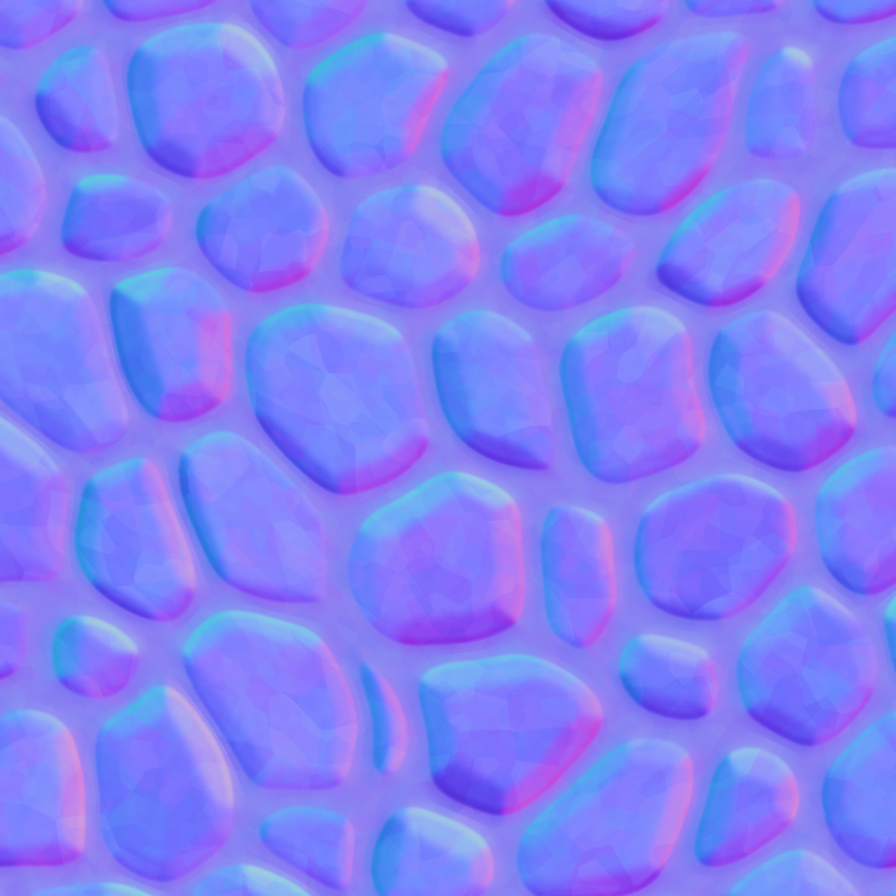
Give the GLSL for this texture map, as a WebGL 1 fragment shader.

```glsl
precision highp float;
uniform vec2 u_resolution;

vec2 hash2(vec2 c) {
  return fract(sin(vec2(dot(c, vec2(127.1, 311.7)), dot(c, vec2(269.5, 183.3)))) * 43758.5);
}

// Stone centre in xy, size weight in z; odd rows are staggered
vec3 stoneSite(vec2 cell) {
  vec2 jitter = 0.24 + 0.52 * hash2(cell);
  float weight = 0.46 * hash2(cell + 41.3).x;
  return vec3(cell + jitter + vec2(0.5 * mod(cell.y, 2.0), 0.0), weight);
}

// Weighted cellular distance, so that larger stones push their borders outwards
float power(vec2 p, vec3 site) {
  vec2 d = p - site.xy;
  return dot(d, d) - site.z;
}

// Cellular noise of tilted planes with narrow soft borders
vec2 facetTilt(vec2 p) {
  vec2 base = floor(p);
  vec2 sum = vec2(0.0);
  float total = 0.0;
  for (int y = -1; y <= 1; y++) {
    for (int x = -1; x <= 1; x++) {
      vec2 cell = base + vec2(float(x), float(y));
      vec2 d = cell + hash2(cell + 7.7) - p;
      float w = exp(-55.0 * dot(d, d));
      sum += w * (hash2(cell + 19.1) - 0.5);
      total += w;
    }
  }
  return sum / (total + 1e-30);
}

void main() {
  vec2 uv = gl_FragCoord.xy / u_resolution;
  vec2 p = uv * 6.2 + 3.0;

  // Broad bends turn the rows, small ones curve the outlines
  p += 0.2 * sin(p.yx * vec2(1.1, 0.9) + vec2(0.4, 2.0));
  p += 0.04 * sin(p.yx * 3.7 + vec2(1.3, 0.2)) + 0.012 * sin(p.yx * 9.3 + p * 2.7);
  vec2 base = floor(p);

  // Stone that owns this point
  float nearest = 1e3;
  vec2 ownCell = base;
  for (int y = -2; y <= 2; y++) {
    for (int x = -2; x <= 2; x++) {
      vec2 cell = base + vec2(float(x), float(y));
      float d = power(p, stoneSite(cell));
      if (d < nearest) {
        nearest = d;
        ownCell = cell;
      }
    }
  }
  vec3 own = stoneSite(ownCell);
  vec2 ownRandom = hash2(ownCell + 73.7);

  // Each neighbour cuts one bevelled side; the flat top competes with the sides
  float outline = 0.0;
  float total = exp(-48.0 * mix(0.15, 0.26, ownRandom.x));
  vec2 slope = total * 0.18 * (hash2(ownCell + 5.9) - vec2(0.5, 0.45));
  for (int y = -2; y <= 2; y++) {
    for (int x = -2; x <= 2; x++) {
      vec2 cell = base + vec2(float(x), float(y));
      vec3 site = stoneSite(cell);
      vec2 inward = own.xy - site.xy;
      float gap = length(inward);
      if (gap > 0.01) {
        float side = (power(p, site) - nearest) / (2.0 * gap);
        float steep = mix(0.12, 0.56, hash2(cell - ownCell * 1.7).y);
        float w = exp(-48.0 * side);
        slope += w * steep * inward / gap;
        total += w;
        outline += exp(-11.0 * side);
      }
    }
  }
  slope /= total;
  float edge = -log(outline) / 11.0 - mix(0.025, 0.075, ownRandom.y);

  // Thin steeper rim
  slope *= 1.0 + 0.5 * (1.0 - smoothstep(0.015, 0.06, edge));

  // Chiselled stone surface: broad cuts, then smaller chips
  slope += 0.15 * facetTilt(p * 3.0) + 0.11 * facetTilt(p * 5.5 + 11.0);
  slope += 0.05 * facetTilt(p * 12.0 + 5.0);

  // Crisp rim with a soft skirt, over gently uneven ground
  float stone = smoothstep(-0.017, 0.013, edge);
  float skirt = smoothstep(-0.1, 0.02, edge);
  vec2 ground = 0.06 * facetTilt(p * 4.0 + 3.0) + 0.05 * facetTilt(p * 11.0 + 9.0);
  ground += 0.012 * sin(p.yx * 17.0 + 2.0 * sin(p * 9.0));
  slope = slope * mix(0.32 * skirt, 1.0, stone) + ground * (1.0 - stone);

  vec3 normal = normalize(vec3(-slope, 1.0));
  vec3 color = normal * 0.5 + 0.5;
  color += (1.0 - stone) * vec3(0.035, 0.005, -0.05);
  color += stone * vec3(-0.005, 0.0, -0.005);
  gl_FragColor = vec4(color, 1.0);
}
```
